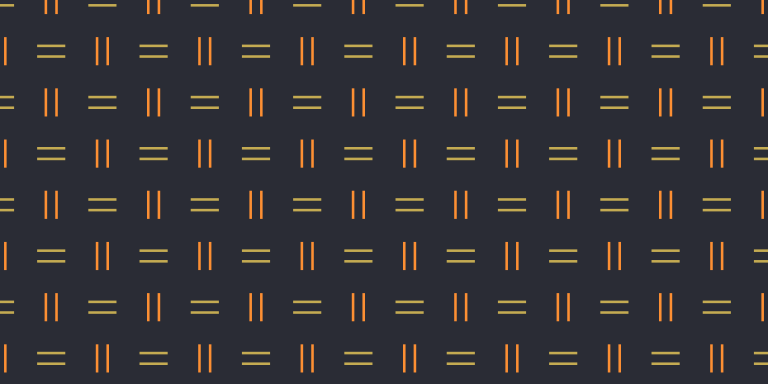
Write a Shadertoy shader that draws this pattern.

```glsl
// Coverage of two parallel upright bars centred on the cell
float barPair(vec2 p, float pixel) {
    vec2 d = abs(vec2(abs(p.x) - 0.104, p.y)) - vec2(0.025, 0.275);
    vec2 cover = clamp(0.5 - d / pixel, 0.0, 1.0);
    return cover.x * cover.y;
}

void mainImage(out vec4 fragColor, in vec2 fragCoord) {
    // Square grid: 7.5 rows high, columns centred on the left edge
    float pixel = 7.5 / iResolution.y;
    vec2 grid = fragCoord * pixel + vec2(0.5, 0.0);
    vec2 cell = floor(grid);
    vec2 p = fract(grid) - 0.5;

    // Checkerboard of upright and lying pairs
    bool upright = mod(cell.x + cell.y, 2.0) < 0.5;
    vec3 barColor = upright ? vec3(0.99, 0.56, 0.20) : vec3(0.77, 0.67, 0.32);
    float bars = barPair(upright ? p : p.yx, pixel);

    vec3 background = vec3(0.163, 0.171, 0.208);
    fragColor = vec4(mix(background, barColor, bars), 1.0);
}
```
